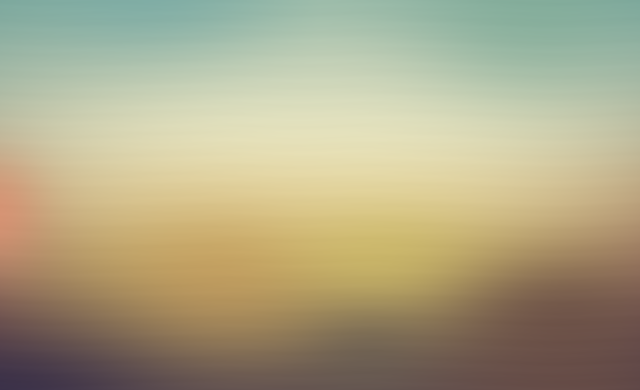
Give the GLSL for this background, as a WebGL 1 fragment shader.

```glsl
precision highp float;

uniform vec2 u_resolution;

// Vertical ramp through the centre, from top to bottom
const vec3 MID_SKY    = vec3(0.60, 0.73, 0.66);
const vec3 MID_MIST   = vec3(0.78, 0.82, 0.72);
const vec3 MID_CREAM  = vec3(0.91, 0.90, 0.76);
const vec3 MID_SAND   = vec3(0.90, 0.84, 0.63);
const vec3 MID_GOLD   = vec3(0.80, 0.71, 0.41);
const vec3 MID_EARTH  = vec3(0.54, 0.47, 0.34);
const vec3 MID_DUSK   = vec3(0.36, 0.30, 0.31);

// Vertical ramp along both sides
const vec3 SIDE_SKY   = vec3(0.47, 0.65, 0.61);
const vec3 SIDE_MIST  = vec3(0.63, 0.72, 0.65);
const vec3 SIDE_CREAM = vec3(0.76, 0.76, 0.65);
const vec3 SIDE_SAND  = vec3(0.76, 0.66, 0.50);
const vec3 SIDE_GOLD  = vec3(0.63, 0.49, 0.38);
const vec3 SIDE_EARTH = vec3(0.42, 0.31, 0.30);
const vec3 SIDE_DUSK  = vec3(0.29, 0.23, 0.29);

// Local glows and shadows
const vec3 TEAL   = vec3(0.48, 0.67, 0.65);
const vec3 SAGE   = vec3(0.50, 0.67, 0.59);
const vec3 CORAL  = vec3(0.86, 0.57, 0.45);
const vec3 AMBER  = vec3(0.77, 0.60, 0.36);
const vec3 OLIVE  = vec3(0.80, 0.73, 0.40);
const vec3 SLATE  = vec3(0.40, 0.36, 0.32);
const vec3 UMBER  = vec3(0.41, 0.30, 0.27);
const vec3 INDIGO = vec3(0.20, 0.17, 0.28);

const float BAND_COUNT = 6.0;
const float BAND_SOFTNESS = 0.75;
const float STREAK_STRENGTH = 0.005;

// Colour weighted by its closeness to one level of the ramp
vec4 band(vec3 color, float level, float height) {
    float d = (height * BAND_COUNT - level) / BAND_SOFTNESS;
    return vec4(color, 1.0) * exp(-d * d);
}

vec3 centreRamp(float y) {
    vec4 sum = band(MID_SKY, 6.0, y) + band(MID_MIST, 5.0, y)
             + band(MID_CREAM, 4.0, y) + band(MID_SAND, 3.0, y)
             + band(MID_GOLD, 2.0, y) + band(MID_EARTH, 1.0, y)
             + band(MID_DUSK, 0.0, y);
    return sum.rgb / sum.a;
}

vec3 sideRamp(float y) {
    vec4 sum = band(SIDE_SKY, 6.0, y) + band(SIDE_MIST, 5.0, y)
             + band(SIDE_CREAM, 4.0, y) + band(SIDE_SAND, 3.0, y)
             + band(SIDE_GOLD, 2.0, y) + band(SIDE_EARTH, 1.0, y)
             + band(SIDE_DUSK, 0.0, y);
    return sum.rgb / sum.a;
}

// Soft elliptical blend toward a colour
vec3 glow(vec3 base, vec3 color, vec2 uv, vec2 centre, vec2 radius, float strength) {
    vec2 q = (uv - centre) / radius;
    return mix(base, color, strength * exp(-dot(q, q)));
}

// Faint horizontal grain from layered sines
float streaks(vec2 uv) {
    float sum = 0.0;
    float frequency = 130.0;
    float amplitude = 0.5;
    for (int i = 0; i < 3; i++) {
        sum += amplitude * sin(uv.y * frequency + 1.5 * sin(uv.x * frequency * 0.07));
        frequency *= 1.83;
        amplitude *= 0.7;
    }
    return sum;
}

void main() {
    vec2 uv = gl_FragCoord.xy / u_resolution;

    // Sides close in toward the top
    float falloff = mix(2.5, 1.1, smoothstep(0.6, 1.0, uv.y));
    float side = pow(abs(2.0 * uv.x - 1.0), falloff);
    vec3 color = mix(centreRamp(uv.y), sideRamp(uv.y), side);

    // Upper air
    color = glow(color, TEAL, uv, vec2(0.24, 1.04), vec2(0.18, 0.16), 0.75);
    color = glow(color, SAGE, uv, vec2(0.82, 0.98), vec2(0.16, 0.20), 0.60);

    // Warm lights
    color = glow(color, AMBER, uv, vec2(0.34, 0.29), vec2(0.16, 0.18), 0.60);
    color = glow(color, OLIVE, uv, vec2(0.61, 0.34), vec2(0.14, 0.13), 0.55);
    color = glow(color, CORAL, uv, vec2(-0.01, 0.45), vec2(0.075, 0.14), 0.85);

    // Low shadows
    color = glow(color, UMBER, uv, vec2(0.87, 0.17), vec2(0.16, 0.17), 0.75);
    color = glow(color, UMBER, uv, vec2(0.90, 0.00), vec2(0.22, 0.12), 0.70);
    color = glow(color, SLATE, uv, vec2(0.57, 0.07), vec2(0.09, 0.12), 0.50);
    color = glow(color, INDIGO, uv, vec2(0.00, -0.02), vec2(0.22, 0.14), 0.75);

    color += STREAK_STRENGTH * streaks(uv);
    gl_FragColor = vec4(color, 1.0);
}
```
